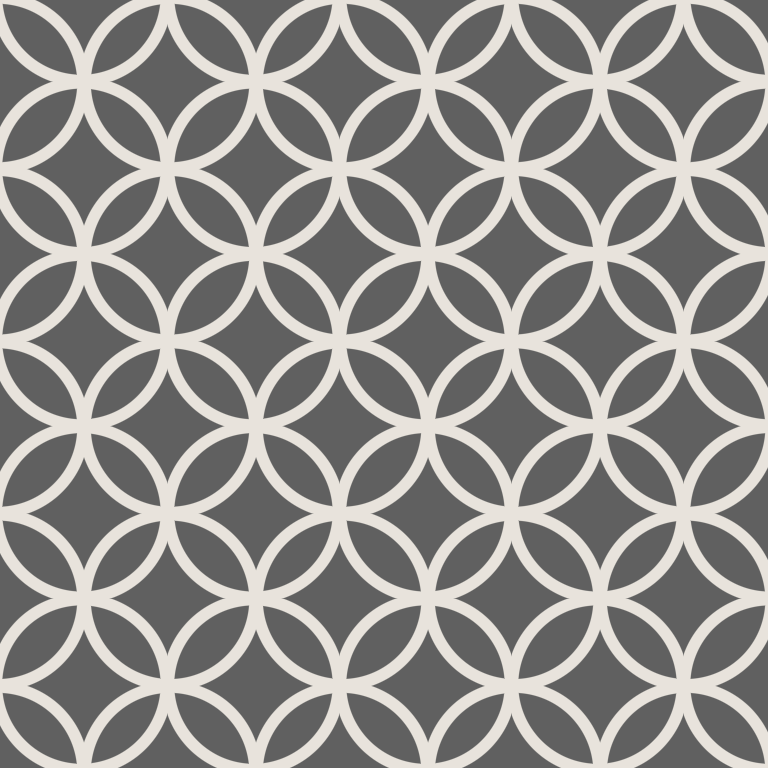
This pattern is drawn by a WebGL 2 fragment shader. Its source:

```glsl
#version 300 es
precision highp float;
// Overlapping-circle lattice: cream rings on charcoal, forming leaves and
// four-pointed stars. Two grids of rings, about half a cell apart, are
// measured with one repeated ring distance and joined by a minimum.

uniform vec2 u_resolution;
out vec4 fragColor;

const vec3 CHARCOAL = vec3(0.378);
const vec3 CREAM = vec3(0.910, 0.892, 0.862);

const vec2 CELL = vec2(0.2240, 0.2243);       // about 4.5 repeats each way
const vec2 FIRST_CENTER = vec2(0.2214, 0.8919);
const vec2 SECOND_CENTER = vec2(0.1060, 0.7815); // slightly off the half cell
const float RING_RADIUS = 0.1108;
const float HALF_WIDTH = 0.0077;

// Offset from p to the nearest point of a grid that passes through center.
vec2 repeatAround(vec2 p, vec2 center, vec2 cell) {
    return (fract((p - center) / cell + 0.5) - 0.5) * cell;
}

// Signed distance to the edge of a ring band, negative inside the band.
float ringDistance(vec2 p, float radius, float halfWidth) {
    return abs(length(p) - radius) - halfWidth;
}

// Signed distance to a whole grid of rings.
float ringGrid(vec2 p, vec2 center, vec2 cell) {
    return ringDistance(repeatAround(p, center, cell), RING_RADIUS, HALF_WIDTH);
}

// Smooth coverage of a shape over roughly one pixel.
float coverage(float dist, float pixel) {
    return 1.0 - smoothstep(-0.75 * pixel, 0.75 * pixel, dist);
}

void main() {
    float pixel = 1.0 / u_resolution.y;
    vec2 p = gl_FragCoord.xy * pixel;

    // Union of the two ring grids
    float rings = min(ringGrid(p, FIRST_CENTER, CELL),
                      ringGrid(p, SECOND_CENTER, CELL));

    fragColor = vec4(mix(CHARCOAL, CREAM, coverage(rings, pixel)), 1.0);
}
```
